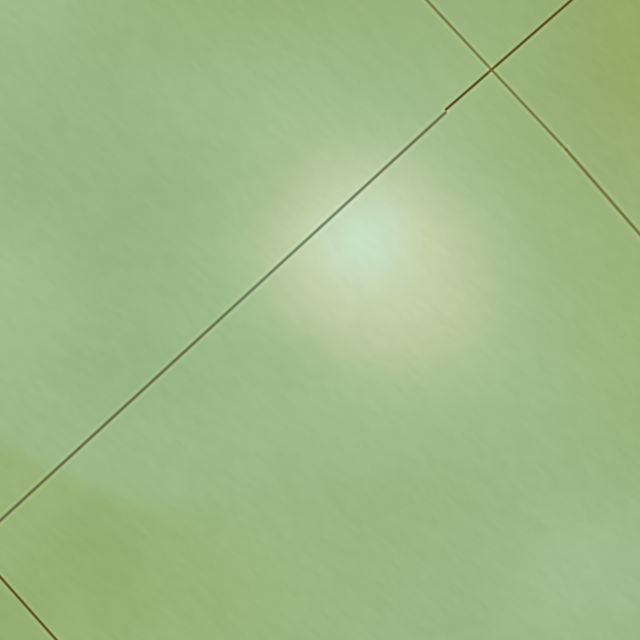
A WebGL 1 fragment shader for this texture:

```glsl
precision highp float;
// Glossy green floor tiles seen at an angle, with a soft reflected lamp.
// Gaussian pools of colour build the glaze and the glow, stretched value
// noise adds mottling, and distance to segments draws the thin seams.

uniform vec2 u_resolution;

float hash(vec2 p) {
  vec3 q = fract(vec3(p.xyx) * 0.1031);
  q += dot(q, q.yzx + 33.33);
  return fract((q.x + q.y) * q.z);
}

float noise(vec2 p) {
  vec2 i = floor(p), f = fract(p);
  f = f * f * (3.0 - 2.0 * f);
  return mix(mix(hash(i), hash(i + vec2(1.0, 0.0)), f.x),
             mix(hash(i + vec2(0.0, 1.0)), hash(i + vec2(1.0, 1.0)), f.x), f.y);
}

float fbm(vec2 p) {
  float sum = 0.0, amp = 0.5;
  for (int i = 0; i < 4; i++) {
    sum += amp * (noise(p) - 0.5);
    p = mat2(0.8, 0.6, -0.6, 0.8) * p * 2.03 + 7.1;
    amp *= 0.5;
  }
  return sum;
}

// Gaussian pool with separate radii along the axes
float pool(vec2 p, vec2 centre, vec2 radius) {
  vec2 q = (p - centre) / radius;
  return exp(-dot(q, q));
}

float segment(vec2 p, vec2 a, vec2 b) {
  vec2 ab = b - a;
  return length(p - a - ab * clamp(dot(p - a, ab) / dot(ab, ab), 0.0, 1.0));
}

// Dark groove with a faint pale lip on both sides
vec3 seam(vec3 col, vec2 p, vec2 a, vec2 b, float width, vec3 ink, float strength) {
  float d = segment(p, a, b);
  float soft = max(0.0016, 0.8 / u_resolution.y);
  float lip = exp(-pow((d - width * 2.6) / 0.0022, 2.0));
  col += vec3(0.035, 0.035, 0.025) * lip;
  return mix(col, ink, strength * (1.0 - smoothstep(width - soft, width + soft, d)));
}

void main() {
  vec2 uv = gl_FragCoord.xy / u_resolution;
  vec2 along = vec2(dot(uv, vec2(0.74, -0.67)), dot(uv, vec2(0.67, 0.74)));
  float mottle = fbm(uv * 7.0);
  vec2 p = uv + 0.025 * vec2(mottle, fbm(uv * 6.0 + 19.0));

  // Glaze: green field with olive corners and cooler or paler patches
  vec3 col = vec3(0.605, 0.718, 0.522);
  col = mix(col, vec3(0.585, 0.655, 0.385), 0.95 * pool(p, vec2(1.04, 0.97), vec2(0.25, 0.36)));
  col = mix(col, vec3(0.575, 0.680, 0.455), 0.80 * pool(p, vec2(0.46, 1.03), vec2(0.42, 0.14)));
  col = mix(col, vec3(0.590, 0.680, 0.435), 0.60 * pool(p, vec2(1.03, 0.50), vec2(0.13, 0.22)));
  col = mix(col, vec3(0.565, 0.695, 0.500), 0.75 * pool(p, vec2(0.19, 0.66), vec2(0.20, 0.22)));
  col = mix(col, vec3(0.645, 0.750, 0.555), 0.75 * pool(p, vec2(0.01, 0.54), vec2(0.13, 0.12)));
  col = mix(col, vec3(0.635, 0.745, 0.565), 0.60 * pool(p, vec2(0.03, 0.99), vec2(0.10, 0.07)));
  col = mix(col, vec3(0.580, 0.690, 0.480), 0.65 * pool(p, vec2(0.65, 0.22), vec2(0.21, 0.11)));
  col = mix(col, vec3(0.630, 0.735, 0.560), 0.75 * pool(p, vec2(0.95, 0.11), vec2(0.17, 0.10)));

  // Olive wash in the lower left, with a faint sloping upper edge
  float edge = 0.16 + 0.145 * exp(-uv.x * 5.0);
  float wash = (1.0 - smoothstep(-0.015, 0.025, p.y - edge)) * (1.0 - smoothstep(0.12, 0.46, p.x));
  col = mix(col, vec3(0.585, 0.680, 0.430), 0.65 * wash);
  col = mix(col, vec3(0.590, 0.690, 0.445), 0.65 * pool(p, vec2(0.21, 0.07), vec2(0.25, 0.12)));

  // Reflected lamp: wide green bloom, warm halo, cool core
  vec2 fromLamp = p - vec2(0.587, 0.598);
  vec2 q = vec2(dot(fromLamp, vec2(0.77, -0.64)), dot(fromLamp, vec2(0.64, 0.77)));
  col = mix(col, vec3(0.660, 0.765, 0.580), 0.72 * pool(q, vec2(0.0), vec2(0.39, 0.29)));
  float halo = pool(q, vec2(0.0), vec2(0.215, 0.165));
  col = mix(col, vec3(0.765, 0.800, 0.640), 0.92 * smoothstep(0.06, 0.90, halo));
  col = mix(col, vec3(0.790, 0.885, 0.775), 0.95 * pool(p, vec2(0.568, 0.625), vec2(0.085, 0.090)));

  // Mottling and fine brushed grain
  col += 0.035 * mottle * vec3(1.0, 0.8, 1.0);
  col += 0.026 * fbm(along * vec2(45.0, 130.0));

  // Seams between tiles; the long one pales and turns green near the lamp
  float lit = pool(uv, vec2(0.50, 0.64), vec2(0.20));
  float tint = smoothstep(0.52, 0.68, noise(along * vec2(8.0, 18.0) + 3.0));
  vec3 greyInk = mix(vec3(0.38, 0.36, 0.23), vec3(0.40, 0.43, 0.34), lit);
  greyInk = mix(greyInk, vec3(0.33, 0.50, 0.36), 0.6 * tint * lit);
  vec3 brownInk = vec3(0.32, 0.25, 0.07);
  col = seam(col, uv, vec2(-0.02, 0.168), vec2(0.696, 0.824), 0.0021, greyInk, 0.85);
  col = seam(col, uv, vec2(0.697, 0.829), vec2(0.916, 1.020), 0.0018, brownInk, 0.95);
  vec3 crossInk = vec3(0.43, 0.40, 0.20);
  col = seam(col, uv, vec2(0.648, 1.020), vec2(0.768, 0.891), 0.0019, crossInk, 0.80);
  col = seam(col, uv, vec2(0.768, 0.891), vec2(0.885, 0.766), 0.0019, crossInk, 0.80);
  col = seam(col, uv, vec2(0.885, 0.766), vec2(1.018, 0.613), 0.0021, crossInk, 0.85);
  col = seam(col, uv, vec2(-0.018, 0.119), vec2(0.106, -0.020), 0.0018, brownInk, 0.90);

  gl_FragColor = vec4(clamp(col, 0.0, 1.0), 1.0);
}
```
